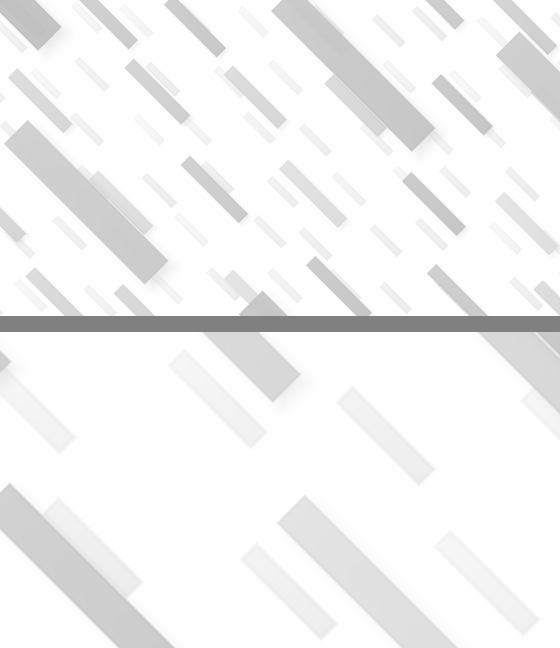
Top, the full canvas; bottom, a detail of the centre.
This background is drawn by a Shadertoy shader. Its source:

```glsl
const float PAPER = 0.995;

float hash(vec2 cell, float seed) {
    vec3 q = fract(vec3(cell.xyx + seed * 7.3) * vec3(0.1031, 0.1030, 0.0973));
    q += dot(q, q.yzx + 33.33);
    return fract((q.x + q.y) * q.z);
}

float boxDistance(vec2 p, vec2 halfSize) {
    vec2 d = abs(p) - halfSize;
    return length(max(d, 0.0)) + min(max(d.x, d.y), 0.0);
}

// x runs along the falling diagonal, y across it
vec2 toDiagonal(vec2 p) {
    return vec2(p.x + p.y, p.x - p.y) * 0.70711;
}

float coverage(float dist, float softness) {
    return 1.0 - smoothstep(-softness, softness, dist);
}

// Blends one bar and its soft shadow over the shade behind it
float drawBar(float shade, vec2 p, vec2 halfSize, float tone,
              float opacity, float shadow, float softness) {
    vec2 local = toDiagonal(p);
    float reach = halfSize.y;
    vec2 shadowPos = local - vec2(0.62, 0.08) * reach;
    float shadowDist = boxDistance(shadowPos, halfSize - 0.12 * reach);
    shade -= shadow * coverage(shadowDist, 0.62 * reach);

    float dist = boxDistance(local, halfSize);
    float slope = 0.012 * local.x / halfSize.x;
    float rim = 0.018 * opacity * coverage(abs(dist + softness) - softness, softness);
    return mix(shade, tone - slope - rim, opacity * coverage(dist, softness));
}

// Jittered, staggered grid of bars; toneRange holds darkest and lightest
float barField(float shade, vec2 p, vec2 cellSize, vec2 halfSize, vec2 toneRange,
               float opacity, float shadow, float softness, float seed) {
    vec2 home = floor(p / cellSize);
    for (int j = -1; j <= 1; j++) {
        for (int i = -1; i <= 1; i++) {
            vec2 cell = home + vec2(i, j);
            vec2 jitter = vec2(hash(cell, seed), hash(cell, seed + 1.0)) - 0.5;
            float stagger = 0.36 * (mod(cell.y, 2.0) - 0.5);
            vec2 center = (cell + 0.5 + 0.36 * jitter + vec2(stagger, 0.0)) * cellSize;
            float tone = mix(toneRange.x, toneRange.y, hash(cell, seed + 2.0));
            float stretch = mix(0.92, 1.06, hash(cell, seed + 3.0));
            shade = drawBar(shade, p - center, halfSize * vec2(stretch, 1.0),
                            tone, opacity, shadow, softness);
        }
    }
    return shade;
}

// Large bars stepping across the canvas, wrapping in height
float largeBars(float shade, vec2 p, float softness) {
    for (int i = 0; i < 5; i++) {
        float k = float(i);
        vec2 center = vec2(-0.065 + 0.451 * k + 0.185 * sin(3.8 * k),
                           mod(0.84 * k - 0.1 * k * k, 1.3) - 0.1);
        float tone = 0.78 + 0.02 * sin(2.4 * k - 0.8);
        shade = drawBar(shade, p - center, vec2(0.315, 0.053),
                        tone, 0.93, 0.075, softness);
    }
    return shade;
}

void mainImage(out vec4 fragColor, in vec2 fragCoord) {
    vec2 p = fragCoord / iResolution.y;
    p.y = 1.0 - p.y;
    float edge = max(0.8 / iResolution.y, 0.0015);

    // Faint small bars, then medium bars, then the large ones
    float shade = PAPER;
    shade = barField(shade, p, vec2(0.19, 0.168), vec2(0.064, 0.0125),
                     vec2(0.925, 0.965), 0.85, 0.0, edge * 1.3, 3.0);
    shade = barField(shade, p + vec2(0.08, 0.12), vec2(0.325, 0.31), vec2(0.125, 0.021),
                     vec2(0.775, 0.885), 0.94, 0.05, edge, 11.0);
    shade = largeBars(shade, p, edge);

    fragColor = vec4(vec3(clamp(shade, 0.0, 1.0)), 1.0);
}
```
